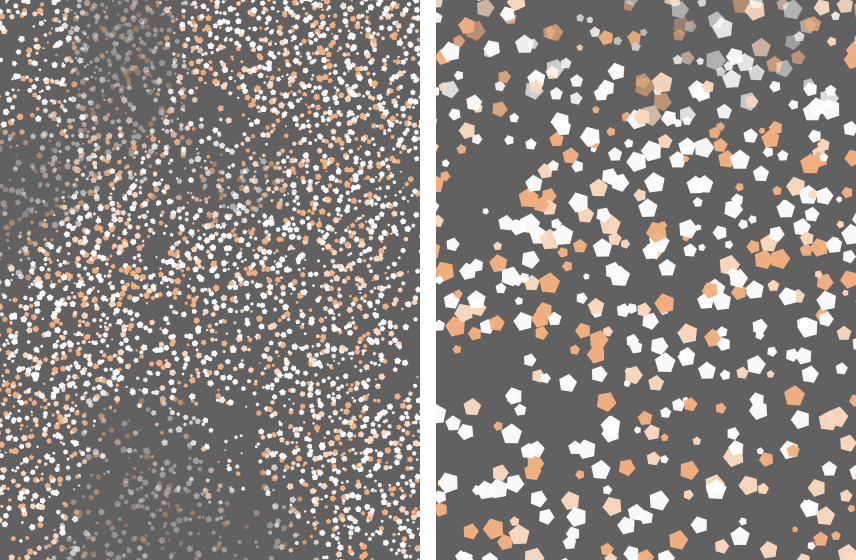
Left: the whole. Right: its middle third, enlarged.
Write a Shadertoy shader that draws this pattern.

```glsl
// Terrazzo-like confetti: small pentagons in white, peach and orange on grey.
// Each grid cell scatters a few jittered grains; slow noise thins them into
// clumps and gaps, and fades some regions towards the ground.

const vec3 GROUND = vec3(0.38);
const vec3 WHITE  = vec3(0.995);
const vec3 PEACH  = vec3(0.98, 0.85, 0.75);
const vec3 ORANGE = vec3(0.95, 0.69, 0.50);

const float WHITE_SHARE  = 0.56;   // the rest is peach, then orange
const float ORANGE_SHARE = 0.24;

const float CELLS      = 48.0;     // grid cells per canvas height
const int   GRAINS     = 3;        // most grains in one cell
const float MIN_RADIUS = 0.0018;   // in canvas heights
const float MAX_RADIUS = 0.0066;
const float SIZE_BIAS  = 0.75;     // below 1 favours large grains
const float MAX_TILT   = 0.45;     // radians either way

const float MIN_DENSITY = 0.22;
const float MAX_DENSITY = 1.05;
const float GAP_SCALE   = 5.0;     // noise cells per canvas height
const float CLUMP_SCALE = 16.0;

const float FADE_SCALE  = 4.5;
const float MIN_OPACITY = 0.32;
const float MAX_OPACITY = 0.97;

const float SECTOR = 6.2831853 / 5.0;

// Integer hash: three values in 0..1 per lattice point and seed
vec3 hash3(ivec2 cell, int seed) {
    uvec3 v = uvec3(ivec3(cell + 64, seed)) * 1664525u + 1013904223u;
    v.x += v.y * v.z;  v.y += v.z * v.x;  v.z += v.x * v.y;
    v ^= v >> 16u;
    v.x += v.y * v.z;  v.y += v.z * v.x;  v.z += v.x * v.y;
    return vec3(v >> 8u) / 16777216.0;
}

// Smooth value noise
float noise(vec2 p, int seed) {
    ivec2 i = ivec2(floor(p));
    vec2 f = fract(p);
    f = f * f * (3.0 - 2.0 * f);
    float low  = mix(hash3(i, seed).x, hash3(i + ivec2(1, 0), seed).x, f.x);
    float high = mix(hash3(i + ivec2(0, 1), seed).x, hash3(i + 1, seed).x, f.x);
    return mix(low, high, f.y);
}

// Distance to the edges of a pentagon whose tip points up at zero tilt
float pentagon(vec2 p, float radius, float tilt) {
    float angle = atan(p.x, p.y) + tilt;
    float folded = mod(angle, SECTOR) - 0.5 * SECTOR;
    return length(p) * cos(folded) - radius * cos(0.5 * SECTOR);
}

// Chance that a grain slot in this cell is filled
float density(vec2 p) {
    float n = 0.5 * (noise(p * GAP_SCALE, 101) + noise(p * CLUMP_SCALE, 102));
    return mix(MIN_DENSITY, MAX_DENSITY, smoothstep(0.2, 0.8, n));
}

vec3 grainColor(float pick) {
    if (pick < WHITE_SHARE) return WHITE;
    return pick < 1.0 - ORANGE_SHARE ? PEACH : ORANGE;
}

void mainImage(out vec4 fragColor, in vec2 fragCoord) {
    float pixel = 1.0 / iResolution.y;
    vec2 p = fragCoord * pixel;
    ivec2 home = ivec2(floor(p * CELLS));
    vec3 color = GROUND;

    // Lay the grains of the neighbouring cells over each other in fixed order
    for (int y = -1; y <= 1; y++)
    for (int x = -1; x <= 1; x++) {
        ivec2 cell = home + ivec2(x, y);
        float fill = density((vec2(cell) + 0.5) / CELLS);

        for (int k = 0; k < GRAINS; k++) {
            vec3 place = hash3(cell, 2 * k + 1);
            if (place.z > fill) continue;
            vec3 look = hash3(cell, 2 * k + 2);

            vec2 center = (vec2(cell) + place.xy) / CELLS;
            float radius = mix(MIN_RADIUS, MAX_RADIUS, pow(look.x, SIZE_BIAS));
            float tilt = MAX_TILT * (2.0 * look.z - 1.0);
            float d = pentagon(p - center, radius, tilt);
            float cover = clamp(0.5 - d / pixel, 0.0, 1.0);
            if (cover <= 0.0) continue;

            // Regional fade, slightly different for each grain
            float fade = noise(center * FADE_SCALE, 103) + 0.2 * (look.z - 0.5);
            float opacity = mix(MIN_OPACITY, MAX_OPACITY, smoothstep(0.14, 0.4, fade));
            color = mix(color, grainColor(look.y), cover * opacity);
        }
    }
    fragColor = vec4(color, 1.0);
}
```
